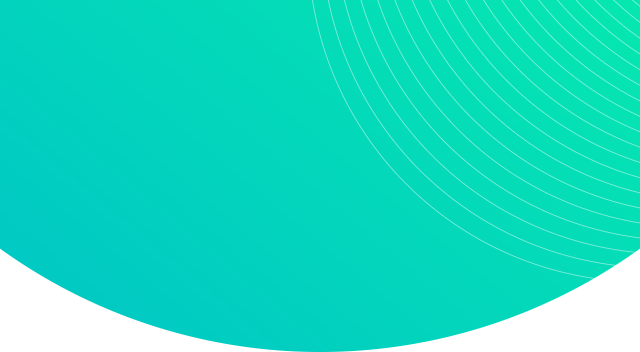
Give the GLSL for this background, as a WebGL 2 fragment shader.

```glsl
#version 300 es
precision highp float;

uniform vec2 u_resolution;
out vec4 outColor;

// Lengths are fractions of the canvas width, y up
const vec2 FRAME = vec2(1.0, 0.5495);

const vec3 PAPER = vec3(1.0);
const vec3 TEAL = vec3(0.003, 0.788, 0.768);
const vec3 MINT = vec3(0.022, 0.907, 0.690);
const vec2 GRADIENT_AXIS = vec2(0.64, 0.77);
const float GRADIENT_START = 0.125;
const float GRADIENT_END = 1.0625;

const vec2 DISC_CENTER = vec2(0.5, 0.855);
const float DISC_RADIUS = 0.855;

const int RING_COUNT = 19;
const vec2 RING_CENTER = vec2(1.0039, 0.6315);
const vec2 RING_STEP = vec2(0.02083, 0.0224);
const vec2 RING_SLOWDOWN = vec2(0.000143, 0.000286);
const float RING_RADIUS = 0.5221;
const float LINE_WIDTH = 0.0013;
const float LINE_OPACITY = 0.5;

float circleDistance(vec2 p, vec2 center, float radius) {
    return length(p - center) - radius;
}

// Antialiased coverage of a filled shape
float fillCoverage(float d, float pixel) {
    return clamp(0.5 - d / pixel, 0.0, 1.0);
}

// Antialiased coverage of a stroke, also when thinner than a pixel
float lineCoverage(float d, float pixel) {
    float edge = (0.5 * (LINE_WIDTH + pixel) - abs(d)) / pixel;
    return clamp(edge, 0.0, min(1.0, LINE_WIDTH / pixel));
}

// Equal rings whose centers drift toward the upper right
float ringLines(vec2 p, float pixel) {
    float coverage = 0.0;
    for (int i = 0; i < RING_COUNT; i++) {
        float k = float(i);
        vec2 center = RING_CENTER + k * RING_STEP - k * k * RING_SLOWDOWN;
        float d = circleDistance(p, center, RING_RADIUS);
        coverage = max(coverage, lineCoverage(d, pixel));
    }
    return coverage;
}

void main() {
    vec2 p = gl_FragCoord.xy / u_resolution * FRAME;
    float pixel = 1.0 / u_resolution.x;

    // Diagonal gradient
    float along = dot(p, GRADIENT_AXIS);
    float t = clamp((along - GRADIENT_START) / (GRADIENT_END - GRADIENT_START), 0.0, 1.0);
    vec3 color = mix(TEAL, MINT, t);

    // Fine rings
    color = mix(color, PAPER, LINE_OPACITY * ringLines(p, pixel));

    // Large disc cut out of the paper
    float disc = circleDistance(p, DISC_CENTER, DISC_RADIUS);
    color = mix(PAPER, color, fillCoverage(disc, pixel));

    outColor = vec4(color, 1.0);
}
```
